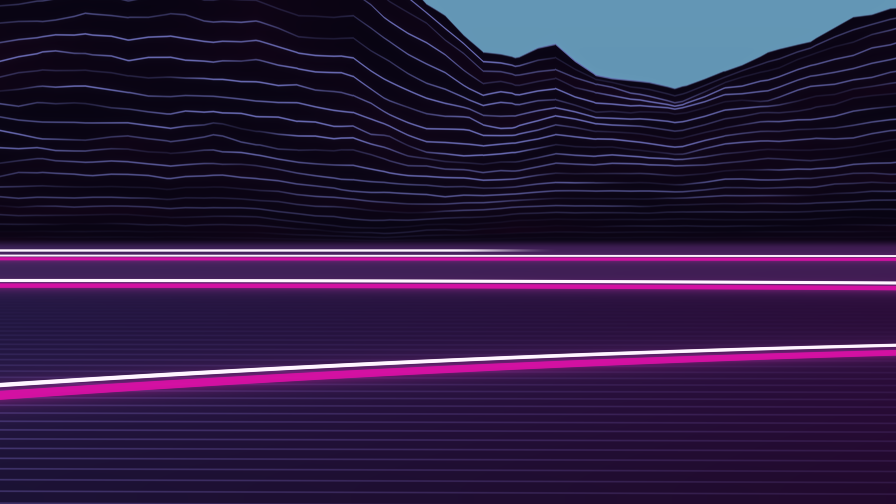
Give the GLSL for this background, as a WebGL 1 fragment shader.

```glsl
precision highp float;
// Neon light trails crossing a dark plain below wireframe mountains.
uniform vec2 u_resolution;

#define HORIZON 0.515
#define ROWS 24.0
#define JAG_SCALE 21.0
#define JAG_HEIGHT 0.042
#define LINE_WIDTH 0.0012
#define PLAIN_LINES 21.0
#define SKY vec3(0.39, 0.59, 0.71)
#define ROCK vec3(0.03, 0.014, 0.07)
#define WIRE vec3(0.42, 0.43, 0.72)
#define MAGENTA vec3(0.86, 0.06, 0.65)
#define CORE vec3(1.0, 0.96, 1.0)
#define HAZE vec3(0.34, 0.18, 0.43)

float hash(vec2 p) {
  return fract(sin(dot(p, vec2(127.1, 311.7))) * 43758.5453);
}

// Linear interpolation keeps the folds of the mesh sharp.
float facetNoise(vec2 p) {
  vec2 i = floor(p), f = fract(p);
  float low = mix(hash(i), hash(i + vec2(1.0, 0.0)), f.x);
  float high = mix(hash(i + vec2(0.0, 1.0)), hash(i + 1.0), f.x);
  return mix(low, high, f.y);
}

// Skyline: a tall left massif, a small peak and a rising right slope.
float skyline(float x) {
  float left = max(1.0 - 1.9 * (x - 0.484), 0.885 - 0.345 * (x - 0.567));
  left += max(0.0, 0.045 - abs(x - 0.62));
  float right = 0.822 + 0.686 * (x - 0.755);
  return min(max(left, right), 1.17);
}

// Height of one mesh row; depth runs from 0 at the plain to 1 at the skyline.
float rowHeight(float x, float depth, float row) {
  float valley = (x - 0.43) / 0.14;
  float foothill = 0.53 - 0.24 * exp(-valley * valley);
  float rise = pow(depth, 1.45) * mix(foothill, skyline(x) - HORIZON, depth);
  float jag = facetNoise(vec2(x * JAG_SCALE, row * 0.42)) - 0.5;
  jag += 0.35 * (facetNoise(vec2(x * JAG_SCALE * 2.3, row * 0.6 + 40.0)) - 0.5);
  float calm = mix(1.0, 0.55, smoothstep(0.45, 0.6, x));
  return HORIZON + rise + jag * JAG_HEIGHT * depth * calm;
}

// Draw rows from back to front so near folds hide far ones.
vec3 mountains(vec2 uv, float px) {
  vec3 color = SKY - 0.04 * (1.0 - uv.y);
  for (float row = 0.0; row < ROWS; row++) {
    float depth = 1.0 - row / ROWS;
    float d = uv.y - rowHeight(uv.x, depth, row);
    float patches = facetNoise(vec2(uv.x * 7.0, row * 0.5 + 9.0));
    vec3 rock = ROCK + vec3(0.035, 0.0, 0.015) * patches * patches;
    color = mix(color, rock, 1.0 - smoothstep(-px, px, d));
    float visible = smoothstep(0.18, 0.75, facetNoise(vec2(uv.x * 11.0, row * 1.7)));
    visible = mix(0.2, 0.9, visible) * smoothstep(0.0, 0.55, depth);
    visible *= mix(1.0, 0.75, smoothstep(0.6, 1.0, uv.x));
    float line = 1.0 - smoothstep(0.0, LINE_WIDTH + px, abs(d));
    color = mix(color, WIRE, line * visible);
    color += WIRE * 0.06 * visible * exp(-abs(d) * 160.0);
  }
  return color;
}

// Plain with rows that grow wider towards the viewer.
vec3 plain(vec2 uv, float px) {
  float depth = max(HORIZON - uv.y, 0.004);
  vec3 color = mix(vec3(0.13, 0.085, 0.25), vec3(0.16, 0.045, 0.215), uv.x);
  color *= mix(1.0, 0.82, smoothstep(0.25, 0.5, depth));
  color = mix(color, HAZE, 0.4 * (1.0 - smoothstep(0.05, 0.11, depth)));
  float tilted = depth - 0.012 * uv.x * depth;
  float cell = abs(fract(PLAIN_LINES * log(tilted)) - 0.5);
  float toLine = (0.5 - cell) * depth / PLAIN_LINES;
  float line = 1.0 - smoothstep(0.0, LINE_WIDTH + px, toLine);
  float fade = smoothstep(0.07, 0.4, depth) * mix(1.0, 0.45, uv.x);
  return color + line * fade * vec3(0.14, 0.13, 0.21);
}

float stripe(float d, float halfWidth, float px) {
  return 1.0 - smoothstep(halfWidth - px * 0.5, halfWidth + px * 0.7, abs(d));
}

// White core with a magenta band below it and a soft halo.
vec3 trail(vec3 color, float d, float core, float gap, float band, float px) {
  float reach = band * 2.5 + 0.004;
  color = mix(color, HAZE * 1.1, 0.65 * exp(-abs(d + gap * 0.7) / reach));
  color = mix(color, MAGENTA, 0.55 * exp(-abs(d + gap) / (band * 1.3)));
  color = mix(color, MAGENTA, 0.9 * stripe(d + gap, band, px));
  return mix(color, CORE, stripe(d, core, px));
}

void main() {
  vec2 uv = gl_FragCoord.xy / u_resolution;
  float px = 1.0 / u_resolution.y;
  float x = uv.x;
  vec3 color = plain(uv, px);
  if (uv.y > HORIZON - 0.01) {
    float edge = smoothstep(HORIZON - 0.008, HORIZON + 0.012, uv.y);
    color = mix(color, mountains(uv, px), edge);
  }

  // Two distant trails, the upper one tapering away beyond the centre.
  color = trail(color, uv.y - 0.493 + 0.001 * x, 0.0017, 0.0065, 0.0028, px);
  float taper = 1.0 - smoothstep(0.5, 0.626, x);
  color = mix(color, CORE, stripe(uv.y - 0.503, 0.0021, px) * taper);

  // Middle trail dips slightly on the right.
  float middle = 0.4435 - 0.005 * x * x;
  color = trail(color, uv.y - middle, 0.0029, 0.0102, 0.0042, px);

  // Near trail sweeps upwards and narrows with distance.
  float near = 0.236 + x * (0.117 - 0.038 * x);
  color = trail(color, uv.y - near, mix(0.0042, 0.003, x),
                mix(0.0205, 0.015, x), mix(0.0088, 0.0055, x), px);

  gl_FragColor = vec4(clamp(color, 0.0, 1.0), 1.0);
}
```
